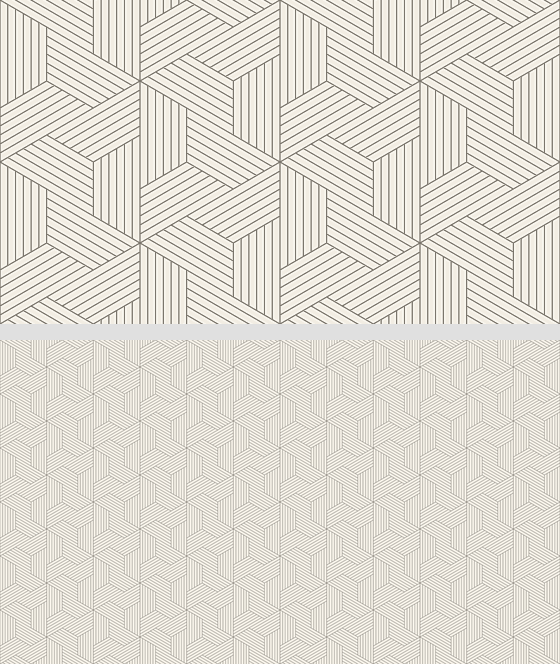
Top: one tile. Bottom: repeated 3 by 3.
Reproduce this pattern procedurally as a WebGL 1 fragment shader.

```glsl
precision highp float;
// Line-shaded triangle weave: a lattice of equilateral triangles, four columns by two sides,
// each split into a pinwheel of three bands ruled parallel to one side of the triangle.
// Three wrapped lattice axes give the distances to the sides, so the pattern tiles exactly.

uniform vec2 u_resolution;

// Distances to the three sides of the enclosing triangle; they sum to one.
vec3 sideDistances(vec2 p) {
  vec3 t = fract(vec3(p.x, -p.y - 0.5 * p.x, p.y - 0.5 * p.x));
  return t.x + t.y + t.z > 1.5 ? 1.0 - t : t;
}

// Orders the distances as: ruled side, outer end, inner end of the band.
vec3 pinwheelBand(vec3 t) {
  const float third = 1.0 / 3.0;
  if (t.x < third && t.z > third) return t;
  if (t.z < third && t.y > third) return t.zxy;
  return t.yzx;
}

// Distance to the nearest ruled line or band end, in triangle heights.
float lineDistance(vec3 band) {
  float ruling = abs(fract(band.x * 18.0 + 0.5) - 0.5) / 18.0;
  return min(ruling, min(band.y, abs(band.z - 1.0 / 3.0)));
}

// Share of a filter of the given width that a line covers.
float lineCoverage(float d, float halfWidth, float filterWidth) {
  float reach = 0.5 * filterWidth;
  float overlap = min(halfWidth, d + reach) - max(-halfWidth, d - reach);
  return max(overlap, 0.0) / filterWidth;
}

void main() {
  vec2 p = gl_FragCoord.xy / u_resolution * vec2(4.0, 2.0);
  float pixel = 4.0 / u_resolution.x;
  float d = lineDistance(pinwheelBand(sideDistances(p)));

  // Cream paper with a faint light rim beside each line
  float rim = smoothstep(0.003, 0.009, d) * (1.0 - smoothstep(0.013, 0.019, d));
  vec3 color = mix(vec3(0.95, 0.93, 0.89), vec3(0.98, 0.97, 0.94), rim);

  // Fine warm-black ink
  float ink = lineCoverage(d, 0.0027, 1.2 * pixel);
  color = mix(color, vec3(0.2, 0.18, 0.15), ink);

  gl_FragColor = vec4(color, 1.0);
}
```
